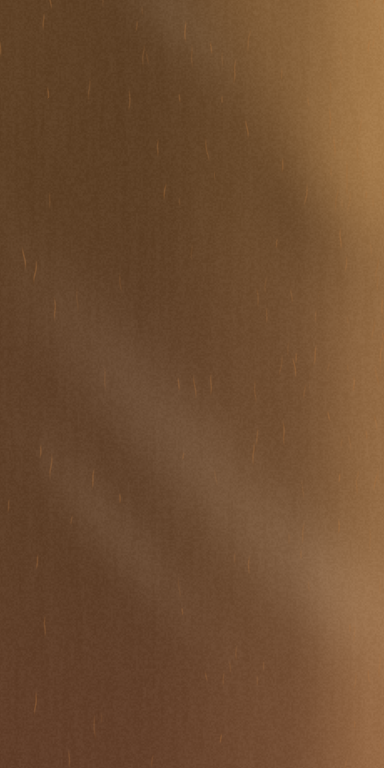
Write a Shadertoy shader that draws this texture.

```glsl
// Worn bronze-brown surface lit from the right: smooth light masks set the tone,
// slanted hazy streaks lie across it, then fine grain and sparse near-vertical
// scratches from hashed grid cells. Units: canvas width = 1, height = 2.

#define DARK_BROWN  vec3(0.372, 0.252, 0.160)
#define LIGHT_TAN   vec3(0.615, 0.450, 0.287)
#define HAZE_COLOR  vec3(0.062, 0.064, 0.062)
#define SCRATCH_TINT vec3(0.68, 0.44, 0.23)
#define GRAIN_SCALE 230.0
#define GRAIN_AMOUNT 0.034
#define BRUSH_AMOUNT 0.012
#define SCRATCH_LAYERS 4
#define SCRATCH_WIDTH 0.0012
#define SCRATCH_OPACITY 0.38

// Sine-free hash of a 2D cell
vec2 hash22(vec2 p) {
    vec3 q = fract(p.xyx * vec3(0.1031, 0.1030, 0.0973));
    q += dot(q, q.yzx + 33.33);
    return fract((q.xx + q.yz) * q.zy);
}

float valueNoise(vec2 p) {
    vec2 cell = floor(p), f = fract(p);
    f = f * f * (3.0 - 2.0 * f);
    float low  = mix(hash22(cell).x, hash22(cell + vec2(1, 0)).x, f.x);
    float high = mix(hash22(cell + vec2(0, 1)).x, hash22(cell + vec2(1, 1)).x, f.x);
    return mix(low, high, f.y);
}

// Soft elongated glow running down to the right; size = (along, across)
float slantGlow(vec2 p, vec2 centre, vec2 size) {
    vec2 along = vec2(0.64, -0.77);
    vec2 d = p - centre;
    vec2 q = vec2(dot(d, along), dot(d, vec2(-along.y, along.x))) / size;
    return exp(-dot(q, q));
}

// Brightness of the surface, 0 = dark brown, 1 = light tan
float lightLevel(vec2 p) {
    float broad = 0.28 * smoothstep(0.30, 0.80, p.x);
    float edge  = 0.56 * smoothstep(0.72, 1.02, p.x);
    float slant = p.x - 0.47 + 0.54 * (p.y - 2.0);
    float wedge = 0.30 * smoothstep(-0.05, 0.22, slant) * smoothstep(1.25, 1.62, p.y);
    float shade = 0.12 * slantGlow(p, vec2(0.80, 1.40), vec2(0.22, 0.10));
    float drift = 0.07 * (valueNoise(p * vec2(2.5, 2.0) + 7.0) - 0.4);
    return broad + edge + wedge - shade + drift;
}

float hazeLevel(vec2 p) {
    return slantGlow(p, vec2(0.44, 0.88), vec2(0.50, 0.12))
         + 0.8 * slantGlow(p, vec2(0.31, 0.61), vec2(0.32, 0.075))
         + 0.9 * slantGlow(p, vec2(0.86, 0.49), vec2(0.24, 0.12))
         + 0.8 * slantGlow(p, vec2(0.45, 1.97), vec2(0.20, 0.08));
}

// One short, slightly tilted and bent scratch per chosen cell
float scratches(vec2 p, float light) {
    float pixel = 1.0 / iResolution.x, total = 0.0;
    vec2 cellSize = vec2(0.042, 0.125);
    for (int i = 0; i < SCRATCH_LAYERS; i++) {
        vec2 shift = hash22(vec2(float(i) + 3.0, 17.0));
        vec2 grid = p / cellSize + shift;
        vec2 cell = floor(grid) + 61.0 * float(i);
        vec2 q = (fract(grid) - 0.5) * cellSize;
        vec2 place = hash22(cell), form = hash22(cell + 131.0);
        float cluster = valueNoise((floor(grid) - shift) * cellSize * 5.0);
        float chance = (0.08 + 0.55 * clamp(light, 0.0, 1.0)) * cluster;
        q -= (place - 0.5) * vec2(0.016, 0.040);
        float halfLength = mix(0.012, 0.040, form.y);
        float bend = 0.0012 * sin(q.y * 110.0 + 6.28 * place.x);
        float offset = abs(q.x - 0.32 * (form.x - 0.5) * q.y - bend);
        float line = 1.0 - smoothstep(0.0, SCRATCH_WIDTH + pixel, offset);
        float taper = 1.0 - smoothstep(0.3, 1.0, abs(q.y) / halfLength);
        float present = step(hash22(cell + 29.0).x, chance);
        total += present * line * taper * mix(0.35, 1.0, place.y);
    }
    return min(total, 1.0);
}

void mainImage(out vec4 fragColor, in vec2 fragCoord) {
    vec2 p = fragCoord / iResolution.x;

    // Lit base with hazy slanted streaks
    float light = lightLevel(p);
    vec3 color = mix(DARK_BROWN, LIGHT_TAN, light) + HAZE_COLOR * hazeLevel(p);

    // Redder toward the bottom, more olive in the upper part
    color += vec3(0.012, -0.004, 0.006) * (1.0 - smoothstep(0.0, 0.7, p.y));
    color += vec3(-0.006, 0.0, -0.012) * smoothstep(1.0, 1.6, p.y);

    // Scratches, vertical brushing and fine grain
    color = mix(color, SCRATCH_TINT, SCRATCH_OPACITY * scratches(p, light));
    color += BRUSH_AMOUNT * (valueNoise(p * vec2(90.0, 6.0)) - 0.5);
    color += GRAIN_AMOUNT * (valueNoise(p * GRAIN_SCALE) - 0.5);

    fragColor = vec4(clamp(color, 0.0, 1.0), 1.0);
}
```
